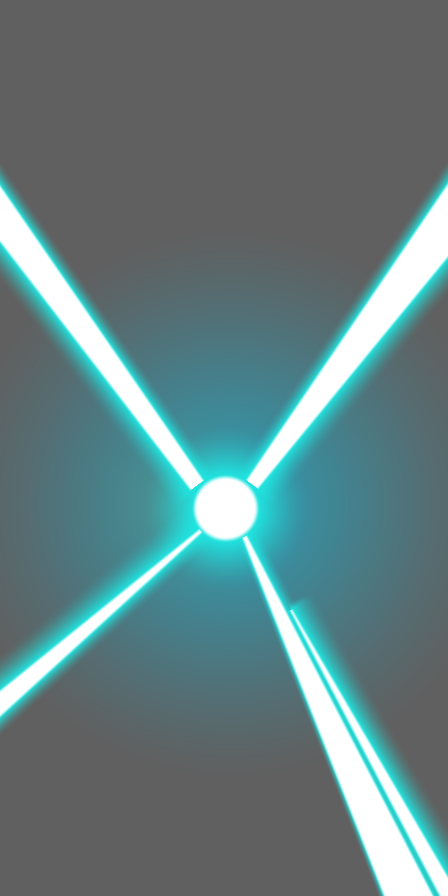
A WebGL 2 fragment shader for this background:

```glsl
#version 300 es
precision highp float;

uniform vec2 u_resolution;
out vec4 outColor;

// Lengths are in canvas widths
const vec3 BACKDROP = vec3(0.376);
const vec3 HALO_BLUE = vec3(0.15, 0.64, 0.74);
const vec3 HALO_GREEN = vec3(0.30, 0.68, 0.62);
const vec3 CYAN = vec3(0.12, 0.90, 0.88);
const vec3 WHITE = vec3(1.0);

const vec2 CORE_CENTER = vec2(0.504, 0.865);
const float CORE_RADIUS = 0.070;
const float CORE_GLOW = 0.115;
const vec2 HALO_CENTER = vec2(0.513, 0.875);
const float HALO_RADIUS = 0.62;
const float HALO_FALLOFF = 1.25;
const vec2 TINT_CENTER = vec2(0.38, 0.875);
const float TINT_RADIUS = 0.15;
const float TINT_STRENGTH = 0.55;
const float GLOW_FALLOFF = 1.6;
const float EDGE_SOFTNESS = 0.003;

// Each beam: start.xy, end.xy
const int BEAM_COUNT = 5;
const vec4 BEAM_AXIS[BEAM_COUNT] = vec4[](
    vec4(0.440, 0.917, 0.000, 1.521),
    vec4(0.563, 0.919, 1.000, 1.503),
    vec4(0.448, 0.815, 0.000, 0.430),
    vec4(0.546, 0.802, 0.911, 0.000),
    vec4(0.650, 0.638, 1.003, 0.000));

// Half width at start and end, glow reach on left and right of travel
const vec4 BEAM_SHAPE[BEAM_COUNT] = vec4[](
    vec4(0.0175, 0.0365, 0.055, 0.032),
    vec4(0.0155, 0.0485, 0.032, 0.055),
    vec4(0.0040, 0.0215, 0.034, 0.065),
    vec4(0.0050, 0.0495, 0.030, 0.013),
    vec4(0.0020, 0.0185, 0.060, 0.015));

// Fades from one at the edge to zero at the given reach
float glowFade(float dist, float reach) {
    return pow(clamp(1.0 - dist / reach, 0.0, 1.0), GLOW_FALLOFF);
}

float fill(float dist, float softness) {
    return 1.0 - smoothstep(-softness, softness, dist);
}

// Returns signed distance to a widening beam and its glow reach
vec2 beam(vec2 p, vec4 axis, vec4 shape) {
    vec2 span = axis.zw - axis.xy;
    vec2 dir = normalize(span);
    vec2 q = p - axis.xy;
    float along = dot(q, dir);
    float side = dir.x * q.y - dir.y * q.x;
    float t = max(along / length(span), 0.0);
    float across = abs(side) - mix(shape.x, shape.y, t);
    float behind = max(-along * 3.0, 0.0);
    float dist = behind > 0.0 ? length(vec2(behind, max(across, 0.0))) : across;
    return vec2(dist, side > 0.0 ? shape.z : shape.w);
}

void main() {
    vec2 p = gl_FragCoord.xy / u_resolution.x;
    float softness = EDGE_SOFTNESS + 0.5 / u_resolution.x;

    // Wide halo with a green tint on its left
    float halo = 1.0 - length(p - HALO_CENTER) / HALO_RADIUS;
    halo = pow(clamp(halo, 0.0, 1.0), HALO_FALLOFF);
    vec2 tintOffset = (p - TINT_CENTER) / TINT_RADIUS;
    float tint = TINT_STRENGTH * exp(-dot(tintOffset, tintOffset));
    vec3 color = mix(BACKDROP, mix(HALO_BLUE, HALO_GREEN, tint), halo);

    // Core disc and its glow
    float coreDist = length(p - CORE_CENTER) - CORE_RADIUS;
    float white = fill(coreDist, softness * 1.6);
    float unlit = 1.0 - glowFade(max(coreDist, 0.0), CORE_GLOW);

    // Beams and their glows
    for (int i = 0; i < BEAM_COUNT; i++) {
        vec2 b = beam(p, BEAM_AXIS[i], BEAM_SHAPE[i]);
        white = max(white, fill(b.x, softness));
        unlit *= 1.0 - glowFade(max(b.x, 0.0), b.y);
    }

    color = mix(color, CYAN, 1.0 - unlit);
    outColor = vec4(mix(color, WHITE, white), 1.0);
}
```
